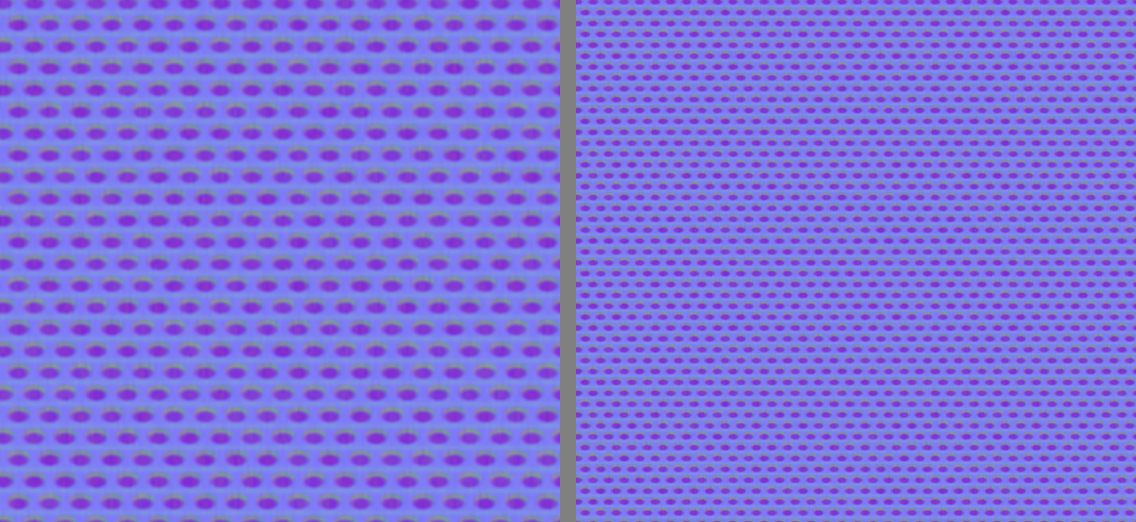
Left: one tile. Right: repeated 2 by 2.
Give the GLSL for this texture map, as a Shadertoy shader.

```glsl
// Tileable normal-map style sheet of staggered soft dimples on periwinkle.
// Each dimple is a violet core under an olive arch, tinted warm on the left and
// teal on the right, over pale halos; wrapped noise adds faint vertical streaks.

const vec2 GRID = vec2(18.0, 24.0);         // dimples across, rows down
const vec2 GRID_SHIFT = vec2(0.10, 0.07);   // phase of the first dimple, in cells
const vec2 STREAK_GRID = vec2(176.0, 60.0);
const float RADIUS = 0.41;                  // dimple radius in cells

const vec3 FLAT = vec3(0.50, 0.48, 0.968);
const vec3 HALO = vec3(0.485, 0.578, 0.885);
const vec3 CORE = vec3(0.505, 0.215, 0.825);
const vec3 ARCH = vec3(0.495, 0.560, 0.635);
const vec3 LOWER_RIM = vec3(0.50, 0.39, 0.90);

float hash(vec2 p) {
    vec3 q = fract(vec3(p.xyx) * 0.1031);
    q += dot(q, q.yzx + 33.33);
    return fract((q.x + q.y) * q.z);
}

// Value noise that repeats after the given whole number of lattice cells
float wrappedNoise(vec2 p, vec2 period) {
    vec2 i = floor(p);
    vec2 f = fract(p);
    f = f * f * (3.0 - 2.0 * f);
    vec2 a = mod(i, period);
    vec2 b = mod(i + 1.0, period);
    float low = mix(hash(a), hash(vec2(b.x, a.y)), f.x);
    float high = mix(hash(vec2(a.x, b.y)), hash(b), f.x);
    return mix(low, high, f.y);
}

// Offset from the nearest dimple of a row (y up), and the wrapped cell index
vec2 dimpleOffset(vec2 grid, float row, out vec2 cell) {
    float x = grid.x - 0.5 * mod(row, 2.0);
    float column = floor(x + 0.5);
    cell = mod(vec2(column, row), GRID);
    return vec2(x - column, row - grid.y);
}

// Pale glow: strong below the dimple, weaker above it
float haloAmount(vec2 q) {
    vec2 below = (q - vec2(0.0, -1.20)) / vec2(0.85, 0.36);
    vec2 above = (q - vec2(0.0, 1.15)) / vec2(0.80, 0.34);
    return 0.85 * exp(-dot(below, below)) + 0.45 * exp(-dot(above, above));
}

vec3 paintDimple(vec3 ground, vec2 q, float variation) {
    float body = 1.0 - smoothstep(0.66, 1.16, length(q));
    vec2 inner = (q - vec2(0.0, -0.22)) / vec2(0.92, 0.80);
    float core = 1.0 - smoothstep(0.40, 1.06, length(inner));

    // Rim runs from blue-violet below to olive above, with side tints
    vec3 rim = mix(LOWER_RIM, ARCH, smoothstep(-0.45, 0.50, q.y));
    rim += q.x * vec3(-0.075, 0.055, -0.01);
    rim += (variation - 0.5) * vec3(0.03, 0.04, -0.04);
    vec3 violet = CORE + (variation - 0.5) * vec3(-0.02, 0.05, 0.03);
    return mix(ground, mix(rim, violet, core), body);
}

void mainImage(out vec4 fragColor, in vec2 fragCoord) {
    vec2 uv = fragCoord / iResolution.xy;
    vec2 grid = vec2(uv.x, 1.0 - uv.y) * GRID - GRID_SHIFT;
    float nearestRow = floor(grid.y + 0.5);
    vec2 cell;

    // Halos reach into the neighbouring rows
    float halo = 0.0;
    for (int j = -1; j <= 1; j++) {
        vec2 offset = dimpleOffset(grid, nearestRow + float(j), cell);
        halo += haloAmount(offset / RADIUS);
    }
    vec3 color = mix(FLAT, HALO, min(halo, 1.0));

    // Dimple of the nearest row, with a slight change of tone per cell
    vec2 offset = dimpleOffset(grid, nearestRow, cell);
    vec2 q = offset / RADIUS;
    color = paintDimple(color, q, hash(cell + 7.0));

    // Fine vertical streaks, stronger inside the dimples
    float streak = wrappedNoise(uv * STREAK_GRID, STREAK_GRID) - 0.5;
    float strength = mix(0.025, 0.060, 1.0 - smoothstep(0.6, 1.3, length(q)));
    color += streak * strength * vec3(0.7, 1.0, -0.7);

    fragColor = vec4(clamp(color, 0.0, 1.0), 1.0);
}
```
